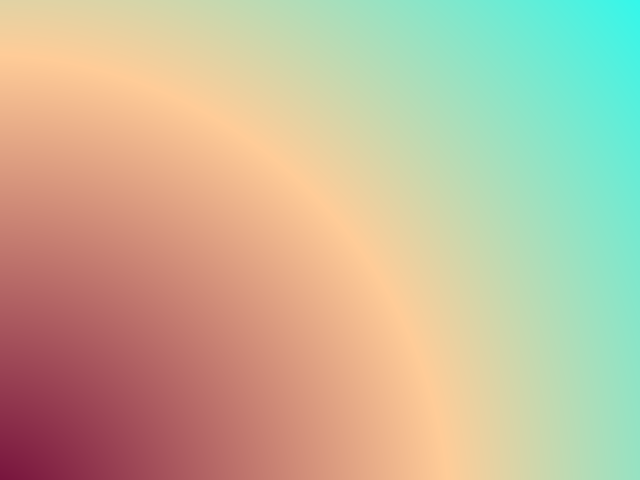
A Shadertoy shader for this background:

```glsl
// A warm radial glow rising from the lower left corner into a cyan sky.
// Distance from a centre just outside the canvas drives two linear ramps:
// plum to peach inside the ridge, then peach to cyan beyond it.

const vec3 PLUM  = vec3(0.47, 0.08, 0.24);
const vec3 PEACH = vec3(1.00, 0.80, 0.595);
const vec3 CYAN  = vec3(0.20, 0.97, 0.92);

// Position of x between two bounds, held to 0..1
float ramp(float start, float end, float x) {
    return clamp((x - start) / (end - start), 0.0, 1.0);
}

void mainImage(out vec4 fragColor, in vec2 fragCoord) {
    // Canvas units: height is 1, origin at the lower left
    vec2 position = fragCoord / iResolution.y;
    float radius = distance(position, vec2(-0.047, -0.097));
    float ridge = 0.984;

    // Inner disc, then outer sky; both meet at the peach ridge
    vec3 color = mix(PLUM, PEACH, ramp(0.108, ridge, radius));
    color = mix(color, CYAN, ramp(ridge, 1.764, radius));

    fragColor = vec4(color, 1.0);
}
```
